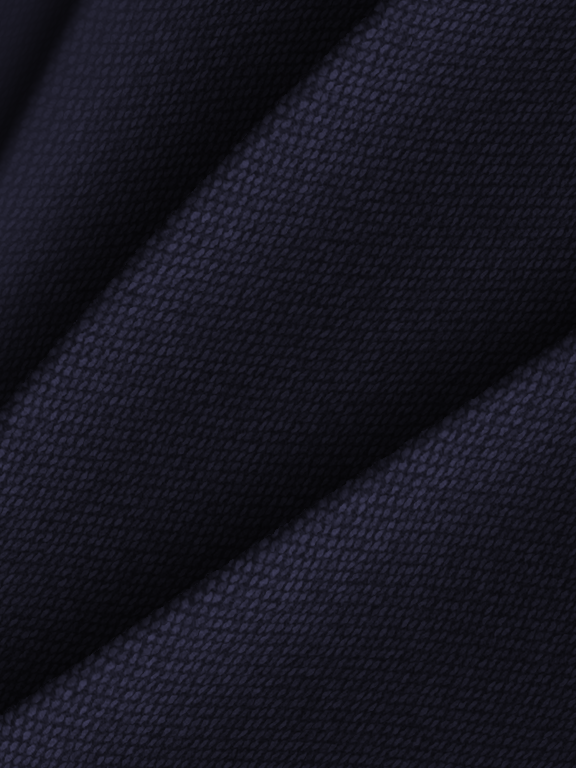
This texture is drawn by a Shadertoy shader. Its source:

```glsl
// Dark navy pique knit cloth lying in soft diagonal folds.

const vec3  NAVY         = vec3(0.69, 0.68, 1.0);   // tint of the yarn
const float FLAT_LIGHT   = 0.113;                   // light on open cloth
const float CREST_LIGHT  = 0.190;                   // light along a fold crest
const float VALLEY_LIGHT = 0.075;                   // light in a fold crease
const float SHADOW_DEPTH = 0.30;                    // light left beside a crease
const vec2  STITCHES     = vec2(90.0, 72.0);        // stitches per canvas height
const vec2  STITCH_SIZE  = vec2(0.72, 0.27);        // half length, half width
const vec2  STITCH_DIR   = vec2(0.78, 0.62);        // slant of each stitch
const float GAP_TONE     = 0.70;
const float YARN_TONE    = 1.36;
const float JITTER       = 0.17;                    // scatter of the stitches
const float FRAY         = 0.20;                    // raggedness of the yarn
const float GRAIN        = 0.40;                    // contrast of loose fibres

float hash(vec2 c) {
    vec3 h = fract(vec3(c.xyx) * 0.1031);
    h += dot(h, h.yzx + 33.33);
    return fract((h.x + h.y) * h.z);
}

// Smooth noise from -0.5 to 0.5.
float noise(vec2 p) {
    vec2 c = floor(p) + 900.0;
    vec2 f = fract(p);
    f *= f * (3.0 - 2.0 * f);
    float low = mix(hash(c), hash(c + vec2(1.0, 0.0)), f.x);
    float high = mix(hash(c + vec2(0.0, 1.0)), hash(c + 1.0), f.x);
    return mix(low, high, f.y) - 0.5;
}

vec2 rotate(vec2 p, float a) {
    return vec2(cos(a) * p.x - sin(a) * p.y, sin(a) * p.x + cos(a) * p.y);
}

// Signed distance to a fold edge y = base + slope x + curve x^2, positive above.
float foldDistance(vec2 p, float base, float slope, float curve) {
    float tangent = slope + 2.0 * curve * p.x;
    float edge = base + p.x * (slope + curve * p.x);
    return (p.y - edge) / sqrt(1.0 + tangent * tangent);
}

// Lit crest that rises out of the crease and fades down the slope.
float crestLight(float d) {
    float k = (d + 0.040) / 0.100;
    float lit = mix(FLAT_LIGHT, CREST_LIGHT, exp(-k * k));
    return mix(VALLEY_LIGHT, lit, smoothstep(0.004, -0.026, d));
}

// Lay one fold over the cloth behind it, which it shades.
float addFold(float light, float d, float reach, float softness) {
    float shade = mix(SHADOW_DEPTH, 1.0, smoothstep(-0.01, reach, d));
    return mix(light * shade, crestLight(d), smoothstep(softness, -softness, d));
}

// Cellular field of slanted, ragged stitches in staggered rows.
float stitches(vec2 q) {
    float yarn = 0.0;
    q += FRAY * vec2(noise(q * 2.6), noise(q * 2.6 + 57.0));
    for (int j = -1; j <= 1; j++) {
        float row = floor(q.y) + float(j);
        float shift = 0.5 * mod(row, 2.0);
        for (int i = -1; i <= 1; i++) {
            vec2 cell = vec2(floor(q.x - shift) + float(i), row);
            float rnd = hash(cell + 200.0);
            vec2 jitter = vec2(rnd, hash(cell + 371.0)) - 0.5;
            vec2 o = q - cell - vec2(0.5 + shift, 0.5) - JITTER * jitter;
            vec2 local = vec2(dot(o, STITCH_DIR),
                              dot(o, vec2(-STITCH_DIR.y, STITCH_DIR.x)));
            float e = length(local / STITCH_SIZE);
            float tone = 0.65 + 0.5 * hash(cell + 613.0);
            yarn = max(yarn, smoothstep(1.15, 0.50, e) * tone);
        }
    }
    return yarn;
}

void mainImage(out vec4 fragColor, in vec2 fragCoord) {
    vec2 p = fragCoord / iResolution.y;

    // Fold edges, with a little fuzz
    float fuzz = 0.003 * noise(p * 130.0) + 0.003 * noise(p * 340.0);
    float cornerFold = foldDistance(p, 0.805, 2.0, 0.0);
    float upperFold = foldDistance(p, 0.466, 1.2, -0.26) + fuzz;
    float lowerFold = foldDistance(p, 0.069, 0.67, 0.0) + fuzz;

    // Light across the folds, back to front
    float light = addFold(FLAT_LIGHT * 1.2, cornerFold, 0.07, 0.012);
    light = addFold(light, upperFold, 0.17, 0.003);
    light = addFold(light, lowerFold, 0.14, 0.002);
    light *= 1.0 + 0.07 * sin(p.x * 9.0 - p.y * 11.0 + 1.5);
    light *= 1.0 - 0.18 * smoothstep(0.45, 0.8, p.x - p.y * 0.3);

    // The weave turns and tightens on each fold
    float angle = 0.06;
    float d = lowerFold;
    if (upperFold > 0.0) {
        angle = -0.06;
        d = cornerFold;
    } else if (lowerFold > 0.0) {
        angle = 0.05;
        d = upperFold;
    }
    vec2 cloth = rotate(p, angle);
    cloth += vec2(0.012, -0.020) * exp(-abs(d) / 0.05);
    cloth += 0.004 * vec2(sin(p.y * 13.0 + p.x * 5.0), sin(p.x * 11.0 - p.y * 6.0));

    // Stitches with loose fibres over them
    float yarn = stitches(cloth * STITCHES);
    float grain = noise(cloth * 460.0) + 0.5 * noise(rotate(cloth, -0.7) * vec2(130.0, 400.0));
    float weave = mix(GAP_TONE, YARN_TONE, yarn) + GRAIN * grain;

    // Focus softens toward the far corner
    float focus = smoothstep(-0.05, 0.22, -cornerFold);
    weave = mix(1.0, weave, mix(0.15, 1.0, focus));

    fragColor = vec4(NAVY * light * weave + vec3(0.006, 0.005, 0.006), 1.0);
}
```
